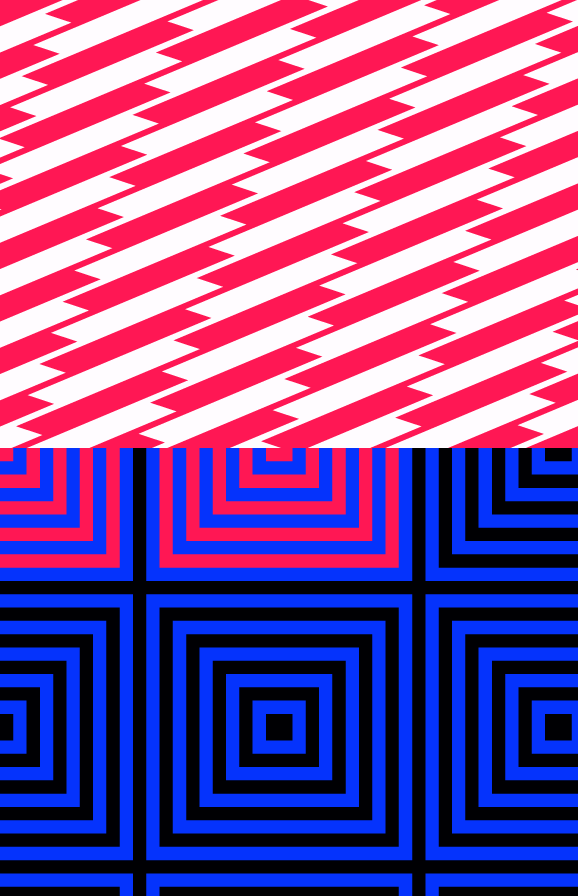
Give the GLSL for this pattern, as a Shadertoy shader.

```glsl
// Broken red diagonal stripes above a grid of concentric blue squares.

const vec3 RED = vec3(1.0, 0.09, 0.33);
const vec3 WHITE = vec3(1.0, 0.99, 1.0);
const vec3 BLUE = vec3(0.02, 0.20, 0.99);
const vec3 BLACK = vec3(0.0, 0.0, 0.01);

// Slanted bands, shifted at each leaning fault; p is measured from the top left
vec3 brokenStripes(vec2 p) {
    float band = 0.0293;
    float shift = 0.0221;
    float f = p.y + 0.42 * p.x;
    float phase = f - 0.1173;
    for (int i = 0; i < 8; i++) {
        float k = float(i);
        // Each step of the fault cuts one band edge with a slanted notch
        float start = 0.1063 + k * (3.0 * band - shift);
        float row = round((f - start) / band);
        float notchX = 0.039 + 0.1367 * k - 0.013 * row;
        float cutX = notchX + (f - start - row * band) / 0.75;
        phase += shift * step(cutX, p.x);
    }
    return mod(floor(phase / band), 2.0) < 0.5 ? RED : WHITE;
}

// Nested square rings; the first row has red gaps in its left cells
vec3 squareGrid(vec2 p) {
    float cellSize = 0.3116;
    vec2 q = vec2(p.x, p.y - 0.5) / cellSize;
    vec2 cell = round(q);
    vec2 d = abs(q - cell);
    float ring = floor(max(d.x, d.y) * 21.0);
    if (mod(ring, 2.0) > 0.5) return BLUE;
    bool redCell = cell.y < 0.5 && cell.x < 1.5 && ring < 9.5;
    return redCell ? RED : BLACK;
}

vec3 scene(vec2 p) {
    return p.y < 0.5 ? brokenStripes(p) : squareGrid(p);
}

void mainImage(out vec4 fragColor, in vec2 fragCoord) {
    // Average a 4 by 4 grid of samples to smooth the edges
    vec3 color = vec3(0.0);
    for (int j = 0; j < 4; j++) {
        for (int i = 0; i < 4; i++) {
            vec2 offset = (vec2(i, j) + 0.5) / 4.0 - 0.5;
            vec2 p = (fragCoord + offset) / iResolution.y;
            color += scene(vec2(p.x, 1.0 - p.y));
        }
    }
    fragColor = vec4(color / 16.0, 1.0);
}
```
